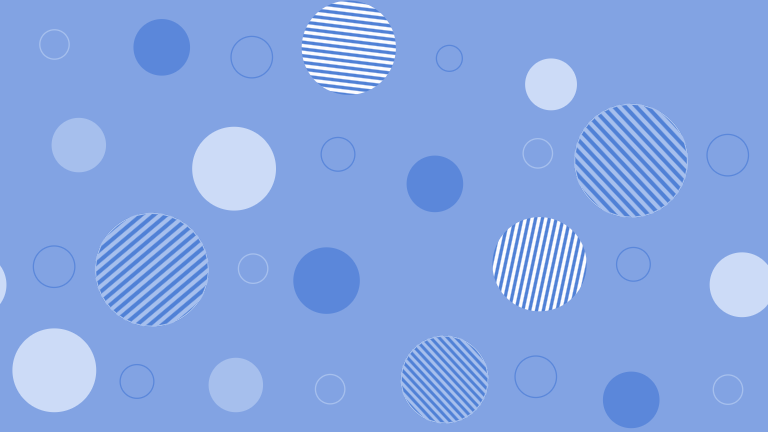
A Shadertoy shader for this pattern:

```glsl
// Flat blue field scattered with solid dots, striped discs and thin rings.
// Discs and rings alternate on a jittered checkerboard; a modular shuffle
// deals out the kinds, and distances wrap around so that the canvas tiles.

const vec3 FIELD = vec3(0.51, 0.64, 0.89);
const vec3 DEEP  = vec3(0.355, 0.53, 0.855);
const vec3 INK   = vec3(0.315, 0.505, 0.84);
const vec3 SOFT  = vec3(0.65, 0.75, 0.93);
const vec3 PALE  = vec3(0.80, 0.86, 0.97);

vec2 hash22(vec2 p) {
    vec3 q = fract(p.xyx * vec3(0.1031, 0.1030, 0.0973));
    q += dot(q, q.yzx + 33.33);
    return fract((q.xx + q.yz) * q.zy);
}

// Antialiased coverage of a signed distance
float coverage(float d) {
    return clamp(0.5 - d * iResolution.y, 0.0, 1.0);
}

float outline(float d, float width) {
    return coverage(abs(d) - 0.5 * width);
}

// Parallel lines along an angle, with slightly softened edges
float stripes(vec2 p, float angle, float period) {
    float across = dot(p, vec2(-sin(angle), cos(angle)));
    return coverage((abs(fract(across / period) - 0.5) - 0.255) * period * 0.8);
}

// Kinds 0-1 white stripes, 2-4 soft stripes, 5-8 pale, 9-12 deep, 13-14 soft
float discRadius(int kind) {
    if (kind < 2) return 0.109;
    if (kind < 4) return 0.132;
    if (kind == 4) return 0.102;
    if (kind < 7) return 0.097;
    if (kind < 9) return kind == 7 ? 0.075 : 0.060;
    if (kind < 13) return kind == 9 ? 0.077 : 0.0655;
    return kind < 15 ? 0.063 : 0.0;
}

// Kinds 0-7 blue rings in three sizes, 8-12 light rings, the rest empty
float ringRadius(int kind) {
    if (kind < 4) return 0.048;
    if (kind < 7) return 0.039;
    if (kind == 7) return 0.030;
    return kind < 13 ? 0.034 : 0.0;
}

vec3 discColor(vec2 p, float edge, int kind) {
    if (kind > 12) return SOFT;
    if (kind > 8) return DEEP;
    if (kind > 4) return PALE;
    if (kind < 2) {
        float tilt = kind == 0 ? 1.36 : -0.12;
        return mix(INK, vec3(0.99, 0.99, 1.0), stripes(p, tilt, 0.0155));
    }
    float tilt = kind == 2 ? 0.70 : -0.82;
    float lines = stripes(p, tilt, kind == 4 ? 0.0142 : 0.0188);
    return mix(INK, SOFT, max(lines, outline(edge + 0.0015, 0.003)));
}

void mainImage(out vec4 fragColor, in vec2 fragCoord) {
    vec2 size = vec2(iResolution.x / iResolution.y, 1.0);
    vec2 uv = fragCoord / iResolution.y;
    vec3 color = FIELD;

    for (int i = 0; i < 32; i++) {
        int col = i % 8, row = i / 8;
        bool isRing = (col + row) % 2 == 1;
        int slot = row * 4 + col / 2;
        int kind = (slot * 7 + (isRing ? 5 : 6)) % 16;
        float radius = isRing ? ringRadius(kind) : discRadius(kind);
        if (radius == 0.0) continue;

        // Small shapes wander further, within the room their cell leaves
        vec2 cell = vec2(col, row);
        vec2 rnd = hash22(cell + 7.0);
        float turn = 6.2832 * rnd.x;
        float reach = ((isRing ? 0.068 : 0.140) - radius) * sqrt(rnd.y);
        vec2 center = (cell + vec2(0.55, 0.5)) * size / vec2(8.0, 4.0)
                    + reach * vec2(cos(turn), 1.2 * sin(turn));

        // Shortest offset on the wrapped canvas
        vec2 p = uv - center;
        p -= size * round(p / size);
        float edge = length(p) - radius;

        if (isRing) {
            color = mix(color, kind < 8 ? DEEP : SOFT, outline(edge, 0.003));
        } else {
            color = mix(color, discColor(p, edge, kind), coverage(edge));
        }
    }
    fragColor = vec4(color, 1.0);
}
```
